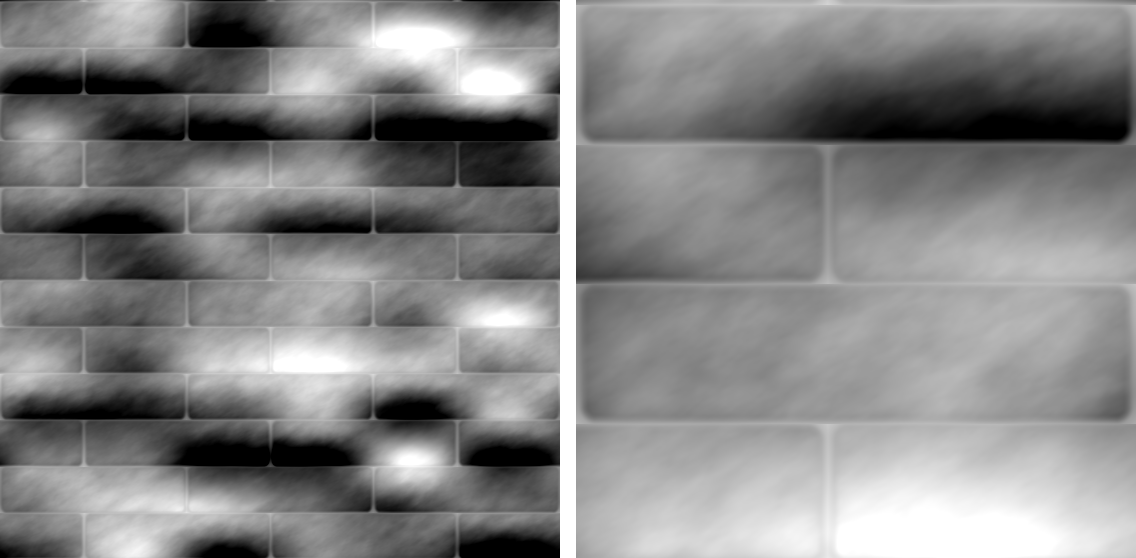
Left, the full canvas; right, a detail of the centre.
This texture map is drawn by a Shadertoy shader. Its source:

```glsl
// Grey height map of a running-bond brick wall: 3 bricks across, 12 courses, with soft stains.

float hash(vec2 p) {
    vec3 q = fract(vec3(p.xyx) * 0.1031);
    q += dot(q, q.yzx + 33.33);
    return fract((q.x + q.y) * q.z);
}

float noise(vec2 p) {
    vec2 i = floor(p), f = fract(p);
    f = f * f * (3.0 - 2.0 * f);
    return mix(mix(hash(i), hash(i + vec2(1, 0)), f.x),
               mix(hash(i + vec2(0, 1)), hash(i + vec2(1, 1)), f.x), f.y);
}

float fbm(vec2 p) {
    float sum = 0.0, amp = 0.5;
    for (int i = 0; i < 4; i++) {
        sum += amp * noise(p);
        p = mat2(1.6, 1.2, -1.2, 1.6) * p + 7.3;
        amp *= 0.5;
    }
    return sum;
}

float stainNode(float column, float course) {
    vec2 p = vec2(mod(column, 6.0), course);
    return 0.45 + 1.05 * (hash(p + 11.0) + hash(p + 47.0) - 1.0);
}

// Broad light and dark stains along the joint under a course
float stain(float x, float course) {
    course = mod(course, 12.0);
    x = x * 6.0 + hash(vec2(course, 7.0)) - 1.0;
    float i = floor(x);
    return mix(stainNode(i, course), stainNode(i + 1.0, course), smoothstep(0.0, 1.0, x - i));
}

float roundedBox(vec2 p, vec2 halfSize, float radius) {
    vec2 q = abs(p) - halfSize + radius;
    return length(max(q, 0.0)) + min(max(q.x, q.y), 0.0) - radius;
}

void mainImage(out vec4 fragColor, in vec2 fragCoord) {
    vec2 uv = fragCoord / iResolution.xy;

    // Brick layout, with every other course shifted
    float y = (uv.y + 0.003) * 12.0;
    float course = floor(y), t = fract(y);
    float x = uv.x * 3.0 - 0.45 * (1.0 - mod(course, 2.0));
    vec2 brick = vec2(mod(floor(x), 3.0), mod(course, 12.0));
    vec2 local = (vec2(fract(x), t) - 0.5) / vec2(3.0, 12.0);

    // Slanted stone grain, different on each brick
    vec2 slant = vec2(dot(uv, vec2(0.87, 0.5)) * 26.0, dot(uv, vec2(-0.5, 0.87)) * 55.0);
    float grain = fbm(slant + brick * 17.0) - 0.47;
    float ripple = noise(uv * vec2(24.0, 50.0) + brick * 9.0) - 0.5;

    // Each face fades from its stained foot to a lighter top
    float foot = stain(uv.x, course);
    float footLift = mix(0.66, foot, 0.5);
    float topLift = mix(0.66, stain(uv.x, course + 1.0), 0.5);
    float face = mix(foot, topLift, smoothstep(0.0, 1.0, t + 0.05 * ripple + 0.06 * grain));

    // Worn edges, tightest along the courses
    float d = roundedBox(local, vec2(1.0 / 6.0 - 0.004, 1.0 / 24.0 - 0.002), 0.008);
    d += 0.001 * ripple;

    // Mortar picks up the tone around it and glows where joints cross
    float mortar = mix(face, mix(footLift, topLift, t), mix(1.0, 0.3, smoothstep(0.0, 0.25, t)));
    mortar += 0.03 + 13.0 * max(d, 0.0);

    // Stone surface with a thin shade along the foot
    float surface = face + 0.19 * grain;
    surface += 0.2 * (hash(brick + 83.0) - 0.5) * (1.0 - 0.6 * t);
    surface -= 0.04 * exp(min(d, 0.0) / 0.005) + 0.06 * exp(-t / 0.1);

    float tone = mix(mortar, surface, smoothstep(0.0035, -0.0035, d));
    fragColor = vec4(vec3(clamp(tone, 0.0, 1.0)), 1.0);
}
```
